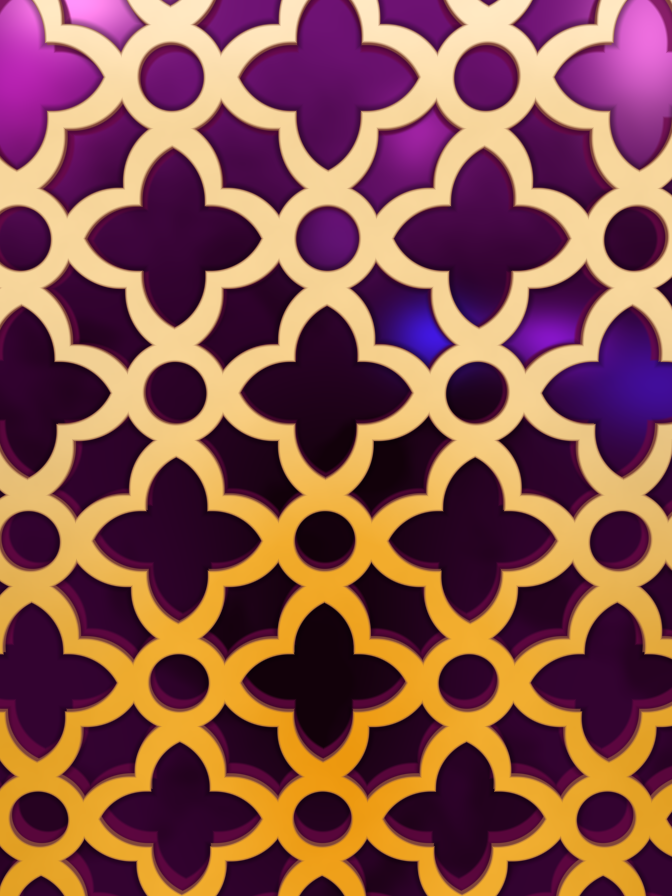
Give the GLSL for this pattern, as a WebGL 1 fragment shader.

```glsl
precision mediump float;
uniform vec2 u_resolution;

#define CELL_SIZE 0.176
#define TILT 0.0215
#define CIRCLE_RADIUS 0.205
#define RING_RADIUS 0.35
#define PANEL_DEPTH 0.19
#define CREAM vec3(0.97, 0.84, 0.61)
#define GOLD vec3(0.95, 0.69, 0.20)
#define EDGE_BROWN vec3(0.58, 0.35, 0.25)
#define WALL_PLUM vec3(0.31, 0.02, 0.20)
#define VIOLET vec3(0.43, 0.07, 0.45)
#define PLUM vec3(0.20, 0.01, 0.19)
#define NIGHT vec3(0.07, 0.005, 0.04)

// Perspective size of one lattice step at a height measured from the top
float stepSize(float y) {
  return CELL_SIZE - TILT * (y - 0.086);
}

vec2 toLattice(vec2 p) {
  float y = p.y - 0.086;
  return vec2(p.x + 0.0078 + 0.0087 * y, 0.955 * y) / stepSize(p.y);
}

// Straight-sided arm that curves into a pointed tip
float pointedArm(vec2 q, float bend, float halfWidth, float radius) {
  return length(vec2(max(q.x - bend, 0.0), q.y + radius - halfWidth)) - radius;
}

// Signed distance to the cut-outs, negative inside a hole
float cutouts(vec2 lattice) {
  vec2 diagonal = 0.5 * vec2(lattice.x + lattice.y, lattice.x - lattice.y);
  diagonal -= floor(diagonal + 0.5);
  vec2 q = abs(vec2(diagonal.x + diagonal.y, diagonal.x - diagonal.y));
  q = vec2(max(q.x, q.y), min(q.x, q.y));

  float toCircle = length(vec2(1.0 - q.x, q.y));
  float flower = pointedArm(q, 0.24, 0.205, 0.368);
  float flowerFrame = pointedArm(q, 0.35, 0.32, 0.412);
  float gap = max(-flowerFrame, RING_RADIUS - toCircle);
  return min(min(flower, toCircle - CIRCLE_RADIUS), gap);
}

float glow(vec2 p, vec2 center, vec2 size) {
  vec2 d = (p - center) / size;
  return exp(-dot(d, d));
}

float layeredSines(vec2 p) {
  float sum = 0.0;
  float weight = 0.5;
  for (int i = 0; i < 4; i++) {
    sum += weight * sin(p.x + 1.3 * sin(p.y)) * cos(p.y + 0.7 * sin(p.x));
    p = mat2(1.2, 1.4, -1.4, 1.2) * p + 1.7;
    weight *= 0.5;
  }
  return sum;
}

// Glossy backing with coloured reflections
vec3 backing(vec2 p) {
  float cloud = layeredSines(p * 13.0);
  vec3 color = mix(VIOLET, PLUM, smoothstep(0.0, 0.34, p.y + 0.1 * cloud));
  float shade = 0.95 * glow(p, vec2(-0.01, 0.74), vec2(0.13, 0.22));
  shade += 0.5 * glow(p, vec2(0.0, 0.50), vec2(0.24, 0.14));
  shade += 0.4 * smoothstep(0.0, 0.5, cloud) * smoothstep(0.15, 0.4, p.y);
  color = mix(color, NIGHT, clamp(shade, 0.0, 1.0));

  color += vec3(0.60, 0.50, 0.50) * glow(p, vec2(-0.29, 0.0), vec2(0.09, 0.05));
  color += vec3(0.30, 0.06, 0.26) * glow(p, vec2(-0.35, 0.10), vec2(0.09));
  color += vec3(0.50, 0.36, 0.42) * glow(p, vec2(0.35, 0.04), vec2(0.07, 0.11));
  color += vec3(0.25, 0.08, 0.25) * glow(p, vec2(0.10, 0.15), vec2(0.05));
  color += vec3(0.20, 0.06, 0.28) * glow(p, vec2(0.0, 0.27), vec2(0.05));
  color += vec3(0.08, 0.08, 0.72) * glow(p, vec2(0.11, 0.375), vec2(0.05, 0.04));
  color += vec3(0.34, 0.07, 0.58) * glow(p, vec2(0.235, 0.38), vec2(0.06, 0.035));
  color += vec3(0.06, 0.04, 0.42) * glow(p, vec2(0.36, 0.43), vec2(0.09, 0.06));
  return color;
}

// Front face, warmed by a lamp low in the middle
vec3 face(vec2 p) {
  float warmth = smoothstep(0.40, 0.88, p.y);
  warmth += 0.75 * glow(p, vec2(-0.01, 0.70), vec2(0.19, 0.24));
  vec3 color = mix(CREAM, GOLD, clamp(warmth, 0.0, 1.0));
  color -= vec3(0.02, 0.09, 0.14) * glow(p, vec2(0.0, 0.86), vec2(0.12, 0.20));
  color -= vec3(0.06) * smoothstep(0.15, 0.38, abs(p.x)) * smoothstep(0.3, 0.5, p.y);
  color += vec3(0.04, 0.07, 0.15) * (1.0 - smoothstep(0.0, 0.15, p.y));
  return color + 0.012 * layeredSines(p * 40.0);
}

void main() {
  vec2 p = (gl_FragCoord.xy - vec2(0.5 * u_resolution.x, 0.0)) / u_resolution.y;
  p.y = 1.0 - p.y;
  vec2 lattice = toLattice(p);
  float blur = 0.9 / (u_resolution.y * stepSize(p.y));

  // Deeper layers slide away from the point facing the viewer
  vec2 parallax = PANEL_DEPTH * (p - vec2(0.0, 0.34));
  float front = cutouts(lattice);
  float lip = cutouts(lattice + 0.22 * parallax);
  float back = cutouts(lattice + parallax);

  vec3 color = backing(p);
  color = mix(color, WALL_PLUM + 0.25 * color, smoothstep(-2.0 * blur, 2.0 * blur, back));
  color *= 1.0 - 0.35 * smoothstep(-0.05, 0.0, front);
  color = mix(color, EDGE_BROWN, 0.75 * smoothstep(-blur, blur, lip));

  vec3 panel = mix(EDGE_BROWN, face(p), smoothstep(-blur, 0.018, front));
  color = mix(color, panel, smoothstep(-blur, blur, front));
  gl_FragColor = vec4(clamp(color, 0.0, 1.0), 1.0);
}
```
